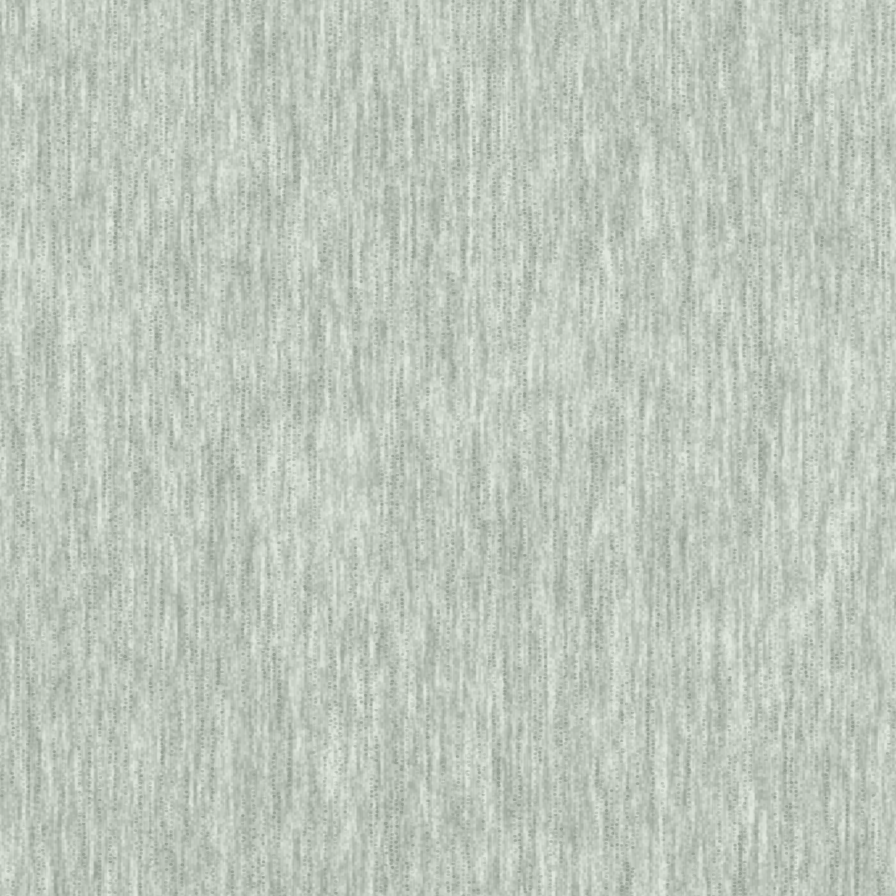
A Shadertoy shader for this texture:

```glsl
const vec3 SHADE = vec3(0.65, 0.685, 0.642);
const vec3 LIGHT = vec3(0.823, 0.853, 0.813);

float hash(vec2 p, float seed) {
    vec3 q = fract(vec3(p.xyx) * vec3(0.1031, 0.1030, 0.0973) + seed * 0.137);
    q += dot(q, q.yzx + 33.33);
    return fract((q.x + q.y) * q.z);
}

// One fibre: random tones blended along its length, with its own offset
float fibre(float column, float y, float seed) {
    y += 17.0 * hash(vec2(column, 3.0), seed);
    float knot = floor(y);
    float blend = smoothstep(0.15, 0.85, y - knot);
    return mix(hash(vec2(column, knot), seed),
               hash(vec2(column, knot + 1.0), seed), blend);
}

// Neighbouring fibres with crisp sides, centred on zero
float fibres(vec2 uv, vec2 density, float softness, float seed) {
    vec2 p = uv * density;
    float column = floor(p.x);
    float blend = smoothstep(0.5 - softness, 0.5 + softness, p.x - column);
    return mix(fibre(column, p.y, seed),
               fibre(column + 1.0, p.y, seed), blend) - 0.5;
}

// Cellular pits of uneven depth, staggered along the columns that carry them
float pits(vec2 uv, vec2 density, float seed) {
    vec2 p = uv * density;
    p.y += 9.0 * hash(vec2(floor(p.x), 5.0), seed);
    vec2 cell = floor(p);
    vec2 jitter = vec2(hash(cell, seed), hash(cell, seed + 1.0)) - 0.5;
    vec2 offset = fract(p) - 0.5 - jitter * vec2(0.3, 0.5);
    float row = fibre(cell.x, uv.y * 11.0, seed + 2.0);
    float present = smoothstep(0.35, 0.75, row) * hash(cell, seed + 3.0);
    return present * (1.0 - smoothstep(0.15, 0.5, length(offset)));
}

void mainImage(out vec4 fragColor, in vec2 fragCoord) {
    vec2 uv = fragCoord / iResolution.y;

    // Faint patches and streaks
    float tone = 0.63;
    tone += 0.14 * fibres(uv, vec2(13.0, 6.0), 0.5, 1.0);
    tone += 0.20 * fibres(uv, vec2(80.0, 12.0), 0.5, 2.0);

    // Thin threads, from long to short
    tone += 0.34 * fibres(uv, vec2(205.0, 7.0), 0.3, 3.0);
    tone += 0.66 * fibres(uv, vec2(225.0, 24.0), 0.3, 4.0);
    tone += 0.48 * fibres(uv, vec2(270.0, 65.0), 0.3, 5.0);

    // Fine grain and dark stitches
    tone += 0.62 * fibres(uv, vec2(340.0, 270.0), 0.4, 6.0);
    tone -= 0.75 * pits(uv, vec2(175.0, 215.0), 7.0);

    fragColor = vec4(mix(SHADE, LIGHT, clamp(tone, -0.35, 1.3)), 1.0);
}
```
